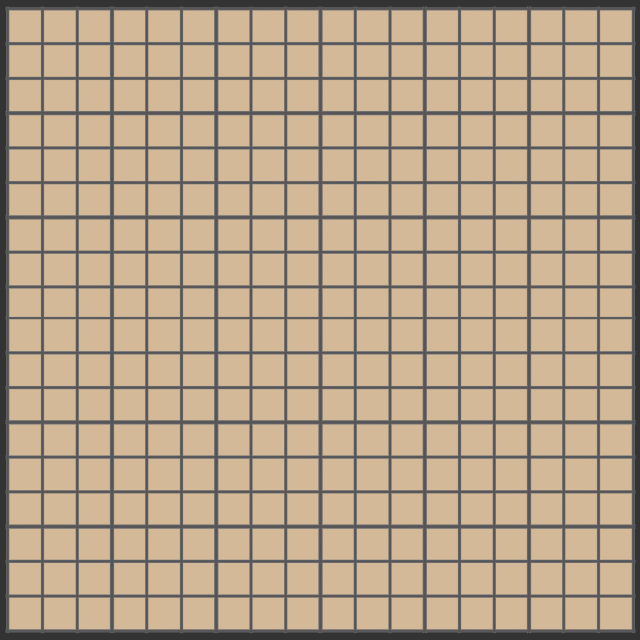
Reproduce this pattern procedurally as a WebGL 2 fragment shader.

```glsl
#version 300 es
precision highp float;

uniform vec2 u_resolution;
out vec4 fragColor;

const float CELLS = 18.0;
const vec2 PITCH = vec2(0.0543, 0.0543);
const vec2 GRID_START = vec2(0.0121, 0.0143);

// Soft coverage of a band, from the distance to its centre
float band(float dist, float halfWidth, float pixel) {
  return 1.0 - smoothstep(-0.7 * pixel, 0.7 * pixel, dist - halfWidth);
}

// Every third line is heavier; the outermost ones are slim
float lineHalfWidth(float index) {
  float heavy = 1.0 - step(0.5, mod(index, 3.0));
  float outer = step(CELLS * 0.5 - 0.5, abs(index - CELLS * 0.5));
  return mix(mix(0.0025, 0.0033, heavy), 0.0024, outer);
}

// Signed distance to the outside of the grid
float boxDistance(vec2 p) {
  vec2 halfSize = 0.5 * CELLS * PITCH;
  vec2 d = abs(p - GRID_START - halfSize) - halfSize;
  return max(d.x, d.y);
}

void main() {
  vec2 uv = gl_FragCoord.xy / u_resolution;
  float pixel = 1.0 / min(u_resolution.x, u_resolution.y);

  // The tenth row from the bottom is shorter than the others
  vec2 p = uv;
  p.y += 0.0056 * step(0.5275, uv.y);

  // Nearest line in each direction
  vec2 index = clamp(floor((p - GRID_START) / PITCH + 0.5), 0.0, CELLS);
  vec2 dist = abs(p - GRID_START - index * PITCH);
  vec2 halfWidth = vec2(lineHalfWidth(index.x), lineHalfWidth(index.y));
  if (index.y == 9.0) halfWidth.y = 0.0019;

  // Pale line edges around a darker core
  float lines = max(band(dist.x, halfWidth.x, pixel), band(dist.y, halfWidth.y, pixel));
  float core = max(band(dist.x, halfWidth.x * 0.58, pixel),
                   band(dist.y, halfWidth.y * 0.58, pixel));

  // Slight tint drift from line to line
  float drift = 0.008 * sin(index.y * 2.1 + 0.6) + 0.006 * sin(index.x * 1.7);
  vec3 edgeGrey = vec3(0.42, 0.425, 0.42);
  vec3 coreGrey = vec3(0.33, 0.33, 0.345) + vec3(drift, 0.0, -drift);
  vec3 lineColor = mix(edgeGrey, coreGrey, core);

  // Dark frame, tan cells, then lines with short overhanging ends
  float box = boxDistance(p);
  vec3 frame = vec3(0.20);
  vec3 tan_ = vec3(0.83, 0.725, 0.60);
  vec3 color = mix(frame, tan_, band(box, 0.0, pixel));
  color = mix(color, lineColor, lines * band(box, 0.0036, pixel));

  fragColor = vec4(color, 1.0);
}
```
